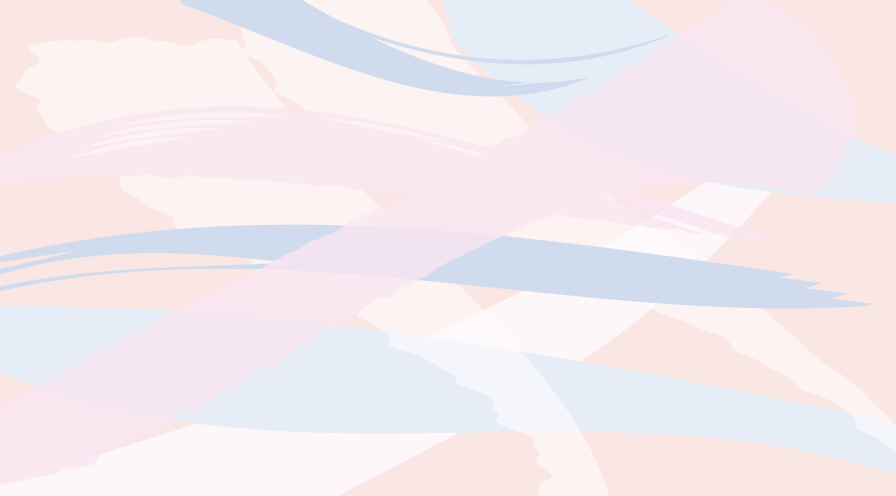
Reproduce this background procedurally as a Shadertoy shader.

```glsl
// Pastel abstract of overlapping translucent brush strokes in peach, white, blue and pink.

const vec2 GRID = vec2(768.0, 426.0);   // layout units, y pointing down

const vec3 PEACH = vec3(0.980, 0.902, 0.892);
const vec3 CREAM = vec3(0.992, 0.970, 0.980);
const vec3 WHITE = vec3(1.000, 0.990, 0.992);
const vec3 SKY   = vec3(0.902, 0.930, 0.970);
const vec3 BLUE  = vec3(0.808, 0.857, 0.930);
const vec3 PINK  = vec3(0.977, 0.902, 0.945);

// Cubic through four evenly spaced values v between x0 and x1
float curve(float x, float x0, float x1, vec4 v) {
    float t = 3.0 * (x - x0) / (x1 - x0);
    vec3 d = v.yzw - v.xyz;
    vec2 e = d.yz - d.xy;
    return v.x + t * (d.x + (t - 1.0) / 2.0 * (e.x + (t - 2.0) / 3.0 * (e.y - e.x)));
}

// Positive between two borders
float between(float s, float low, float high) {
    return min(s - low, high - s);
}

// Lens-shaped streak along a centre line
float streak(vec2 p, float centreY, float centreX, float halfLength, float thickness) {
    float u = (p.x - centreX) / halfLength;
    return thickness * (1.0 - u * u) - abs(p.y - centreY);
}

// Torn edge: layered triangle and sine waves, roughly -1 to 1
float torn(float s, float seed) {
    float tri = abs(fract(s * 0.031 + seed) - 0.5) * 4.0 - 1.0;
    return 0.5 * tri + 0.3 * sin(s * 0.11 + seed * 9.0) + 0.2 * sin(s * 0.37 + seed * 5.0);
}

float cover(float d) {
    return clamp(0.5 + d / max(fwidth(d), 0.001), 0.0, 1.0);
}

float creamDiagonal(vec2 p) {
    float top = curve(p.x, 0.0, 630.0, vec4(415, 350, 264, 138));
    float bottom = curve(p.x, 290.0, 665.0, vec4(426, 360, 280, 160));
    return min(between(p.y, top, bottom), 660.0 - p.x);
}

float lowerSky(vec2 p) {
    float top = curve(p.x, 0.0, 768.0, vec4(263, 276, 313, 363));
    float bottom = curve(p.x, 0.0, 768.0, vec4(320, 371, 371, 408));
    return between(p.y, top, bottom);
}

float upperSky(vec2 p) {
    float top = curve(p.x, 540.0, 768.0, vec4(0, 52, 98, 133));
    float bottom = curve(p.x, 384.0, 768.0, vec4(30, 125, 162, 175));
    return min(between(p.y, top, bottom), p.x - 380.0 - 0.25 * p.y);
}

float leftWhite(vec2 p) {
    float left = curve(p.y, 30.0, 426.0, vec4(35, 105, 340, 468)) + 13.0 * torn(p.y, 0.3);
    float right = curve(p.y, 30.0, 426.0, vec4(200, 310, 440, 522));
    float top = 35.0 + 5.0 * torn(p.x * 0.5, 0.6);
    return min(between(p.x, left, right), p.y - top);
}

float rightWhite(vec2 p) {
    float left = curve(p.y, 0.0, 390.0, vec4(205, 310, 555, 768)) + 9.0 * torn(p.y, 0.1);
    float right = curve(p.y, 0.0, 390.0, vec4(365, 480, 645, 790)) + 4.0 * torn(p.y * 0.5, 0.8);
    return between(p.x, left, right);
}

float upperBlue(vec2 p) {
    float top = curve(p.x, 160.0, 520.0, vec4(-60, 12, 63, 62));
    float bottom = curve(p.x, 160.0, 520.0, vec4(5, 52, 82, 60));
    float body = min(between(p.y, top, bottom), p.x - 155.0);
    float slit = 0.025 * (p.x - 425.0) - abs(p.y - 74.0 + 0.12 * (p.x - 430.0));
    float strandTop = curve(p.x, 255.0, 570.0, vec4(0, 41, 51, 31));
    float strandBottom = curve(p.x, 255.0, 570.0, vec4(8, 44, 55, 32));
    float strand = min(between(p.y, strandTop, strandBottom), between(p.x, 245.0, 572.0));
    return max(min(body, -slit), strand);
}

float middleBlue(vec2 p) {
    float top = curve(p.x, 0.0, 720.0, vec4(220, 193, 208, 241));
    float bottom = curve(p.x, 0.0, 720.0, vec4(250, 232, 253, 264));
    float end = 642.0 + 2.4 * (p.y - 222.0) + 50.0 * (abs(fract(p.y / 9.0) - 0.5) - 0.25);
    float gapTop = curve(p.x, 0.0, 240.0, vec4(236, 220, 218, 225));
    float gapBottom = curve(p.x, 0.0, 240.0, vec4(246, 234, 229, 226));
    float gap = min(between(p.y, gapTop, gapBottom), 242.0 - p.x);
    float slit = 2.8 * (1.0 - p.x / 70.0) - abs(p.y - 228.0 + 0.19 * p.x);
    float body = min(between(p.y, top, bottom), end - p.x);
    return min(body, -max(gap, slit));
}

float pinkDiagonal(vec2 p) {
    float top = curve(p.x, 0.0, 600.0, vec4(350, 242, 139, 18)) + 2.0 * torn(p.x, 0.2);
    float fray = 7.0 * torn(p.x, 0.7) * (1.0 - smoothstep(300.0, 400.0, p.x));
    float bottom = curve(p.x, 0.0, 690.0, vec4(425, 315, 190, 168)) + fray;
    float offset = p.y - 100.0;
    float end = 733.0 - 0.0073 * offset * offset + 3.0 * torn(p.y, 0.4);
    return min(between(p.y, top, bottom), end - p.x);
}

float pinkSweep(vec2 p) {
    float top = curve(p.x, 0.0, 666.0, vec4(134, 92, 134, 205));
    float bottom = curve(p.x, 0.0, 666.0, vec4(158, 155, 180, 207)) + 2.0 * torn(p.x, 0.5);
    float d = min(between(p.y, top, bottom), 666.0 - p.x);
    // Dry-brush gaps on both halves of the sweep
    for (float i = 0.0; i < 4.0; i++) {
        d = min(d, -streak(p, top + 7.0 + 6.0 * i, 175.0 - 22.0 * i, 75.0 - 8.0 * i, 2.4));
        d = min(d, -streak(p, top + 5.0 + 3.0 * i, 330.0 + 85.0 * i, 55.0, 1.8));
    }
    return d;
}

void mainImage(out vec4 fragColor, in vec2 fragCoord) {
    vec2 uv = fragCoord / iResolution.xy;
    vec2 p = vec2(uv.x, 1.0 - uv.y) * GRID;
    // Paint from back to front
    vec3 color = mix(PEACH, CREAM, cover(creamDiagonal(p)));
    color = mix(color, SKY, cover(max(lowerSky(p), upperSky(p))));
    color = mix(color, WHITE, 0.6 * cover(max(leftWhite(p), rightWhite(p))));
    color = mix(color, BLUE, 0.95 * cover(max(upperBlue(p), middleBlue(p))));
    color = mix(color, PINK, 0.8 * cover(max(pinkDiagonal(p), pinkSweep(p))));
    fragColor = vec4(color, 1.0);
}
```
